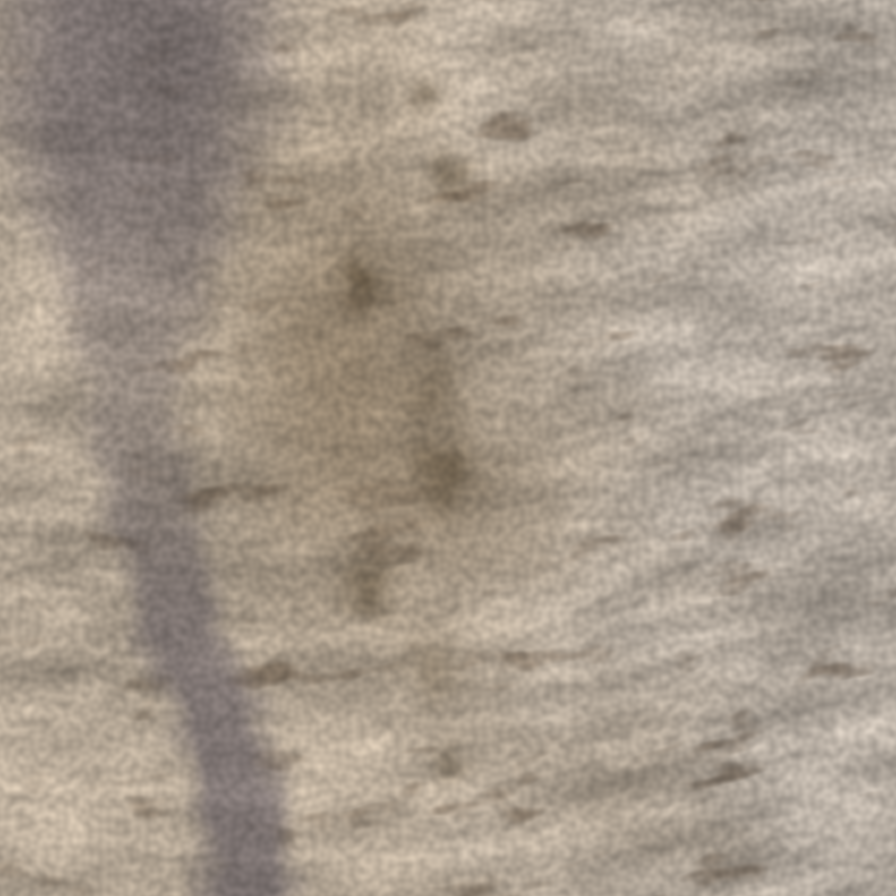
Write a WebGL 2 fragment shader that draws this texture.

```glsl
#version 300 es
precision highp float;
// Weathered, brushed surface: pale beige with short horizontal streaks and fine grain.
// Stretched gradient noise gives streaks and creases; a curved violet-grey shadow,
// a soft brown stain and a loose seam of dark spots are multiplied over it.

uniform vec2 u_resolution;
out vec4 fragColor;

const vec3 WARM_BASE = vec3(0.695, 0.642, 0.575);
const vec3 COOL_BASE = vec3(0.680, 0.645, 0.605);
const vec3 SHADOW_TINT = vec3(0.70, 0.70, 0.77);
const vec3 STAIN_TINT = vec3(0.83, 0.80, 0.75);
const vec3 SPOT_TINT = vec3(0.62, 0.59, 0.53);
const vec3 CREASE_TINT = vec3(0.74, 0.71, 0.68);
const vec2 STREAK_SCALE = vec2(7.0, 23.0);
const vec2 CREASE_SCALE = vec2(8.0, 19.0);
const float STREAK_SLOPE = 0.14;
const float STREAK_GAIN = 0.20;
const float BROAD_GAIN = 0.12;
const float GRAIN_SCALE = 105.0;
const float GRAIN_GAIN = 0.15;
const int SPOT_COUNT = 8;

float hash(vec2 p) {
    vec3 q = fract(p.xyx * vec3(0.1031, 0.1030, 0.0973));
    q += dot(q, q.yzx + 33.33);
    return fract((q.x + q.y) * q.z);
}

vec2 gradientAt(vec2 cell) {
    float angle = 6.2832 * hash(cell);
    return vec2(cos(angle), sin(angle));
}

float gradientNoise(vec2 p) {
    vec2 i = floor(p), f = p - i;
    vec2 u = f * f * f * (f * (f * 6.0 - 15.0) + 10.0);
    vec2 e = vec2(1.0, 0.0);
    float a = dot(gradientAt(i), f);
    float b = dot(gradientAt(i + e.xy), f - e.xy);
    float c = dot(gradientAt(i + e.yx), f - e.yx);
    float d = dot(gradientAt(i + e.xx), f - e.xx);
    return mix(mix(a, b, u.x), mix(c, d, u.x), u.y);
}

float fbm(vec2 p) {
    float sum = 0.0, gain = 1.0;
    for (int i = 0; i < 3; i++) {
        sum += gain * gradientNoise(p);
        p = p * 2.03 + 17.3;
        gain *= 0.55;
    }
    return sum;
}

// Soft elliptical patch: 1 at the centre, fading to 0
float patchMask(vec2 p, vec2 centre, vec2 radius) {
    vec2 d = (p - centre) / radius;
    return exp(-dot(d, d));
}

// Curved band that widens into a blob at the top
float shadowMask(vec2 p) {
    float centre = mix(0.275, 0.15, smoothstep(0.0, 0.55, p.y));
    float width = mix(0.05, 0.15, smoothstep(0.5, 0.95, p.y));
    float fade = 1.0 - 0.5 * patchMask(vec2(0.0, p.y), vec2(0.0, 0.56), vec2(1.0, 0.2));
    return fade * (1.0 - smoothstep(0.45, 1.45, abs(p.x - centre) / width));
}

// Dark spots wandering down a near-vertical seam
float spotMask(vec2 p) {
    float sum = 0.0;
    for (int i = 0; i < SPOT_COUNT; i++) {
        float k = float(i);
        vec2 centre = vec2(0.465 + 0.055 * sin(k * 2.1 + 0.3), 0.90 - 0.108 * k);
        centre.y += 0.04 * (hash(vec2(k, 3.0)) - 0.5);
        vec2 radius = mix(vec2(0.018, 0.022), vec2(0.04, 0.045), hash(vec2(k, 8.0)));
        sum += mix(0.45, 0.85, hash(vec2(k, 5.0))) * patchMask(p, centre, radius);
    }
    return min(sum, 1.0);
}

void main() {
    vec2 uv = gl_FragCoord.xy / u_resolution;

    // Streaks tilt gently upward toward the lower right
    float tilt = STREAK_SLOPE * smoothstep(0.2, 1.0, uv.x) * (1.0 - 0.6 * uv.y);
    vec2 flow = uv - vec2(0.0, tilt * uv.x);
    flow.y += 0.012 * gradientNoise(uv * 6.0 + 4.0);
    float broad = fbm(uv * vec2(3.0, 4.5) + 31.0);
    float streak = fbm(flow * STREAK_SCALE + 9.0);
    float crease = smoothstep(0.22, 0.75, fbm(flow * CREASE_SCALE + 57.0));

    // Uneven edges for the large marks
    vec2 ragged = uv + 0.022 * vec2(fbm(uv * 12.0 + 3.0), fbm(uv * 14.0 + 71.0));
    float shadow = shadowMask(ragged);
    float stain = patchMask(ragged, vec2(0.38, 0.59), vec2(0.13, 0.24));
    stain = min(stain + 0.45 * patchMask(ragged, vec2(0.54, 0.44), vec2(0.11, 0.1)), 1.0);
    float pale = patchMask(uv, vec2(0.47, 0.29), vec2(0.14, 0.09))
               + patchMask(uv, vec2(0.35, 0.95), vec2(0.07, 0.16));

    // Fibres fade where the stain and shadow lie
    float fibre = 1.0 - 0.55 * max(stain, shadow);
    float grain = gradientNoise(uv * GRAIN_SCALE)
                + 0.6 * gradientNoise(uv * GRAIN_SCALE * vec2(0.5, 0.75) + 13.0);

    vec3 color = mix(WARM_BASE, COOL_BASE, smoothstep(0.45, 0.95, uv.x + 0.2 * broad));
    color *= 1.0 + BROAD_GAIN * broad + STREAK_GAIN * fibre * streak + 0.06 * pale;
    color *= mix(vec3(1.0), CREASE_TINT, crease * fibre * smoothstep(0.0, 0.7, uv.x + 0.35));
    color *= mix(vec3(1.0), SHADOW_TINT, shadow);
    color *= mix(vec3(1.0), STAIN_TINT, stain);
    color *= mix(vec3(1.0), SPOT_TINT, spotMask(ragged));
    color *= 1.0 + GRAIN_GAIN * grain;
    fragColor = vec4(clamp(color, 0.0, 1.0), 1.0);
}
```
